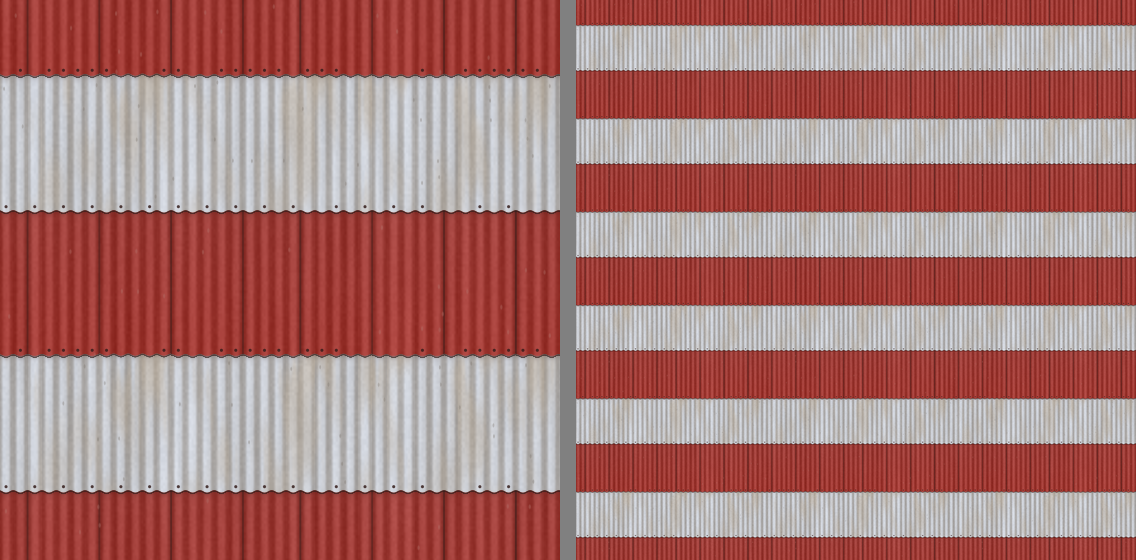
Left: one tile. Right: repeated 3 by 3.
Give the GLSL for this texture, as a Shadertoy shader.

```glsl
// Corrugated metal wall: overlapping red and pale galvanised bands with screws, seams and light wear.
const float TAU = 6.2831853;
const float RIBS = 39.0;            // corrugations across
const float BANDS = 2.0;            // red and pale pairs down
const float PANELS = 8.0;           // red sheets across
const float RIB_SHIFT = 0.08;       // puts the valleys on whole numbers
const float PALE_EDGE = 0.1224;     // lower edge of a pale sheet
const float RED_EDGE = 0.3660;      // lower edge of a red sheet
const float EDGE_WAVE = 0.0021;
const float EDGE_LINE = 0.0022;
const float SCREW_RISE = 0.0085;
const float SCREW_RADIUS = 0.0027;
const vec3 RED_DARK = vec3(0.565, 0.180, 0.155);
const vec3 RED_LIGHT = vec3(0.680, 0.285, 0.265);
const vec3 PALE_DARK = vec3(0.655, 0.645, 0.640);
const vec3 PALE_LIGHT = vec3(0.810, 0.825, 0.855);
const vec3 STAIN = vec3(0.740, 0.680, 0.600);
const vec3 GRIME = vec3(0.200, 0.110, 0.100);

float hash(vec2 p) {
    return fract(sin(dot(p, vec2(127.1, 311.7))) * 4375.85);
}

// Value noise that wraps after the given number of cells
float wrapNoise(vec2 uv, vec2 cells) {
    vec2 p = uv * cells, c = floor(p), f = fract(p);
    f = f * f * (3.0 - 2.0 * f);
    vec2 a = mod(c, cells), b = mod(c + 1.0, cells);
    return mix(mix(hash(a), hash(vec2(b.x, a.y)), f.x),
               mix(hash(vec2(a.x, b.y)), hash(b), f.x), f.y);
}

// Sparse cellular specks, stretched downwards
float specks(vec2 uv, float cells) {
    vec2 p = uv * cells, c = mod(floor(p), cells);
    vec2 centre = 0.25 + 0.5 * vec2(hash(c + 3.1), hash(c + 8.7));
    float d = length((fract(p) - centre) * vec2(1.0, 0.5));
    return step(0.86, hash(c + 5.3)) * (1.0 - smoothstep(0.02, 0.08, d));
}

// Broad blotches from layered sines, whole frequencies only
float blotches(vec2 uv) {
    vec2 a = TAU * uv;
    return 0.5 + 0.2 * sin(3.0 * a.x + 1.2 * sin(2.0 * a.y) + 4.0)
               + 0.17 * sin(7.0 * a.x - 2.0 * a.y + sin(4.0 * a.y))
               + 0.13 * sin(13.0 * a.x + 4.0 * a.y + 2.0);
}

// Dark line and soft shadow just below a sheet edge
float edgeShade(float d, float px) {
    float line = smoothstep(-EDGE_LINE - px, -EDGE_LINE, d) * (1.0 - smoothstep(-px, px, d));
    float shadow = 0.35 * exp(min(d, 0.0) / 0.004) * (1.0 - smoothstep(-px, px, d));
    return max(0.75 * line, shadow);
}

float screw(vec2 p, float px) {
    return 1.0 - smoothstep(SCREW_RADIUS - px, SCREW_RADIUS + px, length(p));
}

void mainImage(out vec4 fragColor, in vec2 fragCoord) {
    vec2 uv = fragCoord / iResolution.xy;
    float px = 0.7 / min(iResolution.x, iResolution.y);
    float pairHeight = 1.0 / BANDS;
    float y = mod(uv.y, pairHeight);

    // Corrugation profile
    float rib = mod(uv.x * RIBS + RIB_SHIFT, RIBS);
    float id = floor(rib), local = fract(rib) - 0.5;
    float crest = 0.5 + 0.5 * cos(TAU * local);
    float sideLight = sin(TAU * local);
    float tone = hash(vec2(id, 2.0)) - 0.5;

    // Red sheet seams, each in a valley
    float panel = 0.0, seam = 0.0;
    for (float k = 0.0; k < PANELS; k++) {
        float at = floor(2.4 + k * RIBS / PANELS);
        float d = (rib - at) / RIBS;
        panel += step(at, rib);
        float line = 1.0 - smoothstep(0.0006, 0.0006 + 2.0 * px, abs(d));
        float shade = 0.35 * exp(-abs(d) / 0.004);
        seam = max(seam, max(line, shade) * (0.55 + 0.4 * hash(vec2(k, 9.0))));
    }
    panel = mod(panel, PANELS);

    // Scalloped edges; neighbouring red sheets hang unevenly
    float hang = -EDGE_WAVE * (2.0 * crest - 1.0);
    float dPale = y - PALE_EDGE - hang;
    float dRed = y - RED_EDGE - hang - 0.002 * (hash(vec2(panel, 4.0)) - 0.5);
    float pale = smoothstep(-px, px, dPale) * (1.0 - smoothstep(-px, px, dRed));

    // Wear shared by both coatings
    float streak = wrapNoise(uv, vec2(156.0, 12.0)) - 0.5;
    float grain = wrapNoise(uv, vec2(256.0, 192.0)) - 0.5;
    float blotch = blotches(uv);

    // Red paint, paler towards the top of each sheet
    float redHeight = mod(y - RED_EDGE, pairHeight) / (pairHeight - RED_EDGE + PALE_EDGE);
    float redLight = smoothstep(0.0, 1.0, crest) + 0.12 * sideLight + 0.25 * tone;
    vec3 red = mix(RED_DARK, RED_LIGHT, clamp(redLight, -0.1, 1.1));
    red += vec3(-0.012, 0.018, 0.022) * (redHeight - 0.5);
    red += 0.025 * (hash(vec2(panel, 6.0)) - 0.5) + 0.02 * streak + 0.025 * grain;
    red = mix(red, GRIME, 0.65 * seam);
    red = mix(red, vec3(0.70, 0.45, 0.42), 0.4 * specks(uv, 26.0));

    // Galvanised metal with warm runs below the overlap
    float paleHeight = (y - PALE_EDGE) / (RED_EDGE - PALE_EDGE);
    float paleLight = smoothstep(0.0, 0.85, crest) - 0.12 * sideLight + 0.3 * tone;
    vec3 metal = mix(PALE_DARK, PALE_LIGHT, clamp(paleLight, -0.1, 1.1));
    float run = smoothstep(0.35, 0.95, blotch + 0.3 * streak + 0.3 * tone);
    metal = mix(metal, STAIN, run * (0.3 + 0.25 * paleHeight));
    metal += 0.03 * streak + 0.035 * grain - 0.03 * (blotch - 0.5);
    metal = mix(metal, vec3(0.48, 0.45, 0.42), 0.35 * specks(uv + 0.37, 30.0));

    // Overlap shadows, then screws on the crests
    vec3 color = mix(red, metal, pale);
    color = mix(color, GRIME, max(edgeShade(dPale, px), edgeShade(dRed, px)));
    float onPale = step(abs(mod(id, 2.0) - step(22.0, id)), 0.5) * step(0.06, hash(vec2(id, 7.0)));
    float onRed = step(hash(vec2(id, 13.0)), 0.56);
    float x = local / RIBS;
    float screws = max(onPale * screw(vec2(x, y - PALE_EDGE - SCREW_RISE), px),
                       onRed * screw(vec2(x, y - RED_EDGE - SCREW_RISE), px));
    color = mix(color, GRIME, 0.85 * screws);
    fragColor = vec4(clamp(color, 0.0, 1.0), 1.0);
}
```
